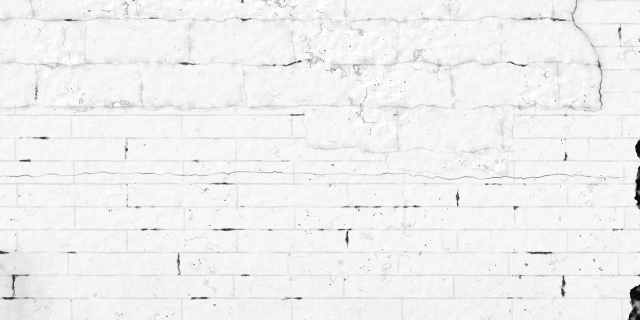
A Shadertoy shader for this texture:

```glsl
// White painted wall: slim brick courses below, a rough layer of larger blocks above.
// Two staggered joint grids are split by a stepped outline, then worn with noise:
// dark gaps in the joints, flaking paint, one long crack and a broken right edge.

#define BRICK_SIZE vec2(0.344, 0.0715)
#define BRICK_ORIGIN vec2(0.221, -0.0035)
#define BLOCK_SIZE vec2(0.326, 0.136)
#define BLOCK_ORIGIN vec2(0.435, 0.667)
#define JOINT_WIDTH 0.0021
#define GAP_AMOUNT 0.12
#define CRACK_HEIGHT 0.453
#define PAINT_TONE 0.970
#define GRAIN 0.022
#define PAINT_TINT vec3(0.993, 1.0, 0.993)

float hash(vec2 p) {
    return fract(sin(dot(p, vec2(127.1, 311.7))) * 43758.5453);
}

float noise(vec2 p) {
    vec2 i = floor(p), f = fract(p);
    f = f * f * (3.0 - 2.0 * f);
    return mix(mix(hash(i), hash(i + vec2(1, 0)), f.x),
               mix(hash(i + vec2(0, 1)), hash(i + vec2(1, 1)), f.x), f.y);
}

// Rotated octaves keep the lattice from showing
float fbm(vec2 p) {
    float sum = 0.0, amp = 0.516;
    for (int i = 0; i < 5; i++) {
        sum += amp * noise(p);
        p = mat2(1.6, 1.2, -1.2, 1.6) * p + 17.3;
        amp *= 0.5;
    }
    return sum;
}

// Soft-edged stroke of a given half width
float stroke(float d, float halfWidth) {
    float px = 1.0 / iResolution.y;
    return 1.0 - smoothstep(halfWidth - px, halfWidth + px, abs(d));
}

// Staggered courses: x = paint-filled joints, y = open dark gaps, z = joint distance
vec3 joints(vec2 p, vec2 size, vec2 origin, float gapAmount) {
    vec2 q = (p - origin) / size;
    float row = floor(q.y);
    q.x += 0.5 * mod(row, 2.0) + 0.07 * (hash(vec2(row, 4.0)) - 0.5);
    vec2 id = floor(q + 0.5);
    vec2 d = abs(q - id) * size;

    float wear = fbm(p * 24.0);
    float bed = stroke(d.y, JOINT_WIDTH), head = stroke(d.x, JOINT_WIDTH);
    float filled = max(bed, 0.75 * head) * smoothstep(0.05, 0.7, wear);

    float ragged = JOINT_WIDTH * (5.0 * fbm(p * 60.0) - 1.5);
    float bedChance = noise(vec2(p.x * 13.0, id.y * 7.0)) + 0.5 * (wear - 0.5);
    float headChance = hash(vec2(id.x, row) + 31.0);
    float bedGap = smoothstep(0.98 - gapAmount, 1.10 - gapAmount, bedChance);
    float headGap = step(1.0 - gapAmount, headChance) * smoothstep(0.42, 0.58, wear);
    float gap = max(bedGap * stroke(d.y, ragged), headGap * stroke(d.x, ragged * 1.5));
    return vec3(filled, gap, min(d.x, d.y));
}

// Region open at the top: bounded by a left side, a right side and a floor
float column(vec2 p, float left, float right, float bottom) {
    return max(bottom - p.y, max(left - p.x, p.x - right));
}

// Signed distance to the layer of large blocks, negative inside
float blockLayer(vec2 p) {
    float right = 1.88 - 0.09 * smoothstep(0.80, 0.95, p.y);
    float d = column(p, -1.0, right, 0.66);
    d = min(d, column(p, 0.95, 1.60, 0.53));
    return min(d, column(p, 1.20, 1.58, 0.465));
}

void mainImage(out vec4 fragColor, in vec2 fragCoord) {
    float px = 1.0 / iResolution.y;
    vec2 p = fragCoord * px;
    vec2 wobble = vec2(fbm(p * 19.0), fbm(p * 19.0 + 40.0)) - 0.5;

    // Masonry: choose the courses on each side of the outline
    float edge = blockLayer(p + 0.05 * wobble);
    float blocks = 1.0 - smoothstep(-px, px, edge);
    float stain = (1.0 - smoothstep(0.06, 0.20, p.x)) * (1.0 - smoothstep(0.16, 0.26, p.y));
    vec3 brick = joints(p + 0.004 * wobble, BRICK_SIZE, BRICK_ORIGIN, GAP_AMOUNT + 0.75 * stain);
    vec3 block = joints(p + 0.028 * wobble, BLOCK_SIZE, BLOCK_ORIGIN, GAP_AMOUNT + 0.03);
    vec3 joint = mix(brick, block, blocks);

    // Paint: fine grain, shallow relief and light grime
    float relief = fbm(p * 46.0) - fbm(p * 46.0 + vec2(-0.3, 0.3));
    float worn = smoothstep(0.46, 0.68, fbm(p * 6.0 + 9.0));
    float shoulder = blocks * exp(-joint.z * 70.0);
    float tone = PAINT_TONE + GRAIN * (hash(floor(p * 300.0)) - 0.6);
    tone += relief * mix(0.05, 0.16, blocks * worn);
    tone -= 0.025 * fbm(p * 9.0 + 60.0) * (1.0 - smoothstep(0.0, 0.35, p.y));
    tone -= 0.12 * stain * fbm(p * 30.0);
    tone -= 0.10 * shoulder * smoothstep(0.46, 0.66, fbm(p * 48.0 + 12.0));

    // Flaking: broken hairline wisps and a few small specks
    float broken = smoothstep(0.45, 0.66, fbm(p * 30.0 + 80.0));
    float wisp = 1.0 - smoothstep(0.0, 0.035, abs(fbm(p * 17.0 + 5.0) - 0.5));
    float speck = smoothstep(0.76, 0.84, fbm(p * 64.0 + 33.0));
    tone -= wisp * broken * (0.03 + worn * mix(0.06, 0.20, blocks));
    tone -= speck * (0.10 + 0.30 * worn);

    // Joints and the rim of the block layer, deepest along the right flake
    float flake = smoothstep(1.68, 1.80, p.x) * smoothstep(0.64, 0.70, p.y);
    float rim = stroke(edge, 0.002) * smoothstep(0.2, 0.7, fbm(p * 30.0));
    tone -= 0.12 * joint.x + rim * mix(0.10, 0.55, flake);
    tone -= 0.12 * flake * exp(-abs(edge) * 80.0) * (0.4 + fbm(p * 25.0));
    tone = mix(tone, 0.10, 0.85 * joint.y);

    // Long hairline crack wandering across the courses
    float crackY = CRACK_HEIGHT + 0.035 * (fbm(vec2(p.x * 5.0, 2.0)) - 0.5)
                 + 0.014 * (fbm(vec2(p.x * 38.0, 8.0)) - 0.5);
    float crack = stroke(p.y - crackY, 0.0006) * (1.0 - smoothstep(1.90, 1.97, p.x));
    tone -= crack * (0.18 + 0.45 * smoothstep(0.3, 0.8, fbm(vec2(p.x * 24.0, 3.0))));

    // Broken dark openings on the right side
    float slot = smoothstep(0.31, 0.36, p.y) * (1.0 - smoothstep(0.54, 0.61, p.y));
    float openX = 2.02 - 0.054 * (1.0 - smoothstep(0.09, 0.13, p.y)) - 0.026 * slot;
    float opening = p.x - openX + 0.045 * (fbm(p * 26.0) - 0.5);
    float hollow = 0.05 + 0.6 * smoothstep(0.48, 0.8, fbm(p * 40.0));
    tone = mix(tone, hollow, smoothstep(-px, px, opening));

    fragColor = vec4(clamp(tone * PAINT_TINT, 0.0, 1.0), 1.0);
}
```
